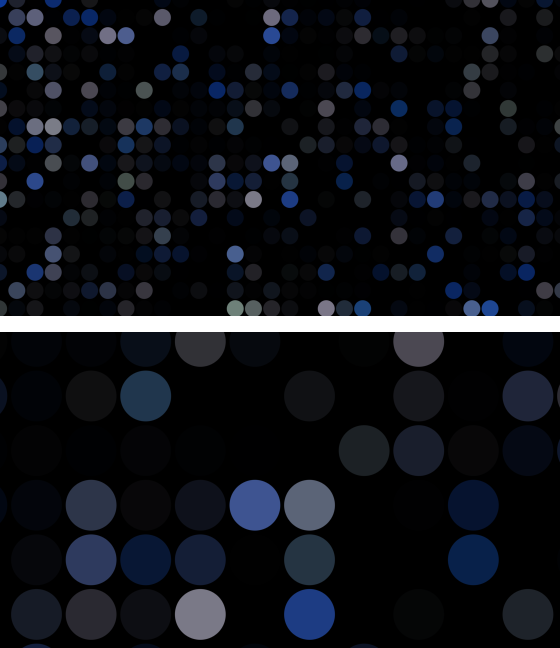
Top, the full canvas; bottom, a detail of the centre.
Reproduce this pattern procedurally as a Shadertoy shader.

```glsl
// Grid of round lights on black, in uneven shades of blue, slate and grey.

#define PITCH 0.0576                    // dot spacing, in canvas heights
#define GRID_SHIFT vec2(0.576, 0.098)   // grid offset, in cells
#define RADIUS 0.465                    // dot radius, in cells
#define PEAK 0.60                       // level of the brightest dots
#define FALLOFF 4.0                     // higher leaves more dots dark
#define CLUMP 0.09                      // strength of bright and dark patches
#define STREAK 0.14                     // strength of row and column bias
#define DEEP_BLUE vec3(0.09, 0.40, 1.00)
#define PALE_GREY vec3(0.80, 0.82, 0.88)

// Three independent random values per cell
vec3 hash3(vec2 cell) {
    vec3 q = fract(cell.xyx * vec3(0.1031, 0.1030, 0.0973));
    q += dot(q, q.yxz + 33.33);
    return fract((q.xxy + q.yzz) * q.zyx);
}

// Layered sines: broad patches, brighter toward the left
float patches(vec2 cell) {
    float broad = cos(cell.x * 0.1);
    float medium = sin(cell.x * 0.47 + 1.2 * sin(cell.y * 0.35) + 0.8);
    float fine = sin(cell.y * 0.71 - cell.x * 0.28 + 2.0);
    return 0.6 * broad + 0.5 * medium + 0.4 * fine;
}

float dotLevel(vec2 cell, float random) {
    float column = hash3(vec2(cell.x, 71.0)).x - 0.5;
    float row = hash3(vec2(93.0, cell.y)).y - 0.5;
    float level = 0.03 + 0.91 * random;
    level += CLUMP * patches(cell) + STREAK * (column + row);
    return PEAK * pow(clamp(level, 0.0, 1.0), FALLOFF);
}

// Saturated blue through slate to grey, with a slight teal drift
vec3 dotTint(vec2 random) {
    vec3 tint = mix(DEEP_BLUE, PALE_GREY, smoothstep(0.0, 0.9, random.x));
    tint.g *= 0.94 + 0.22 * pow(random.y, 4.0);
    return tint;
}

void mainImage(out vec4 fragColor, in vec2 fragCoord) {
    // Cell coordinates
    vec2 grid = fragCoord / (iResolution.y * PITCH) + GRID_SHIFT;
    vec2 cell = floor(grid);
    float pixel = 1.0 / (iResolution.y * PITCH);

    // Antialiased disc
    float edge = length(fract(grid) - 0.5) - RADIUS;
    float disc = 1.0 - smoothstep(-0.7 * pixel, 0.7 * pixel, edge);

    // Shade of this cell
    vec3 random = hash3(cell + 17.0);
    vec3 color = dotLevel(cell, random.x) * dotTint(random.yz);
    fragColor = vec4(color * disc, 1.0);
}
```
